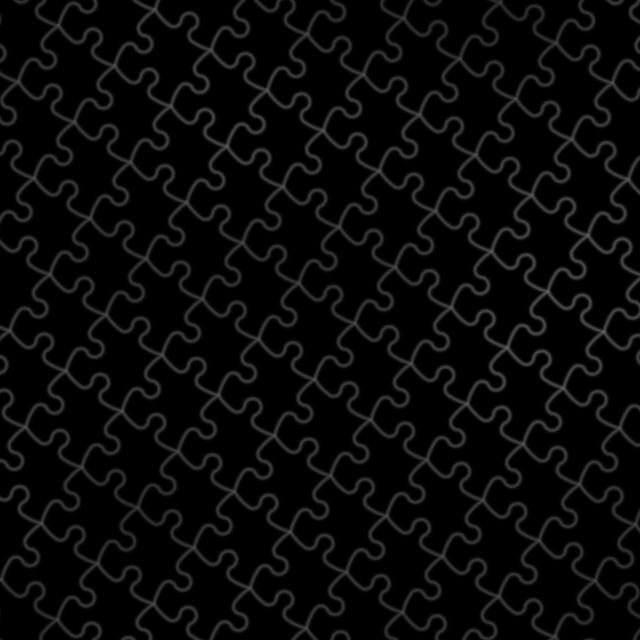
A three.js fragment shader for this pattern:

```glsl
// Soft grey outlines of interlocking jigsaw pieces on black, on a tilted square lattice.
// Each cell side is one tabbed curve built from tangent arcs (head, shoulder, flank),
// drawn as a blurred line whose brightness drifts slowly over the canvas.

varying vec2 vUv;

// Lattice, in canvas units
const float CELL_SIZE = 0.1079;
const float TILT = 0.6224;                       // clockwise, radians
const vec2 LATTICE_ORIGIN = vec2(0.4427, 0.7083);

// Tab outline, in cell units, centred on the side
const vec2 HEAD_CENTER = vec2(0.0, 0.15);
const float HEAD_RADIUS = 0.12;
const vec2 SHOULDER_CENTER = vec2(0.2, 0.045);
const vec2 CORNER = vec2(0.5, 0.0);

// Line softness (cell units) and brightness
const float LINE_SOFTNESS = 0.031;
const float DIM_LINE = 0.165;
const float BRIGHT_LINE = 0.235;
const float DRIFT_SCALE = 5.0;
const float PATCH_GAIN = 0.065;
const float PATCH_RADIUS = 0.23;
const vec2 PATCH_LEFT = vec2(0.30, 0.83);
const vec2 PATCH_RIGHT = vec2(0.88, 0.55);

float hash(vec2 p) {
  vec3 h = fract(vec3(p.xyx) * 0.1031);
  h += dot(h, h.yzx + 33.33);
  return fract((h.x + h.y) * h.z);
}

float valueNoise(vec2 p) {
  vec2 i = floor(p);
  vec2 f = fract(p);
  f = f * f * (3.0 - 2.0 * f);
  float low = mix(hash(i), hash(i + vec2(1.0, 0.0)), f.x);
  float high = mix(hash(i + vec2(0.0, 1.0)), hash(i + vec2(1.0, 1.0)), f.x);
  return mix(low, high, f.y);
}

float circleDistance(vec2 p, vec2 center, float radius) {
  return abs(length(p - center) - radius);
}

// Distance to one side with its tab pointing to +y; x runs from -0.5 to 0.5.
float tabDistance(vec2 p) {
  p.x = abs(p.x);
  vec2 neck = SHOULDER_CENTER - HEAD_CENTER;
  float shoulderRadius = length(neck) - HEAD_RADIUS;

  // Flank: a shallow arc from the shoulder's lowest point to the corner
  if (p.x > SHOULDER_CENTER.x) {
    vec2 reach = CORNER - SHOULDER_CENTER;
    float lift = (dot(reach, reach) - shoulderRadius * shoulderRadius)
               / (2.0 * (shoulderRadius - SHOULDER_CENTER.y));
    return circleDistance(p, SHOULDER_CENTER + vec2(0.0, lift), shoulderRadius + lift);
  }

  // Head and shoulder meet on the line between their centres
  vec2 fromHead = p - HEAD_CENTER;
  bool aboveNeck = neck.x * fromHead.y > neck.y * fromHead.x;
  return aboveNeck ? circleDistance(p, HEAD_CENTER, HEAD_RADIUS)
                   : circleDistance(p, SHOULDER_CENTER, shoulderRadius);
}

// Blurred line for the nearer of two opposite sides of the cell
float sideGlow(float along, float across) {
  float d = min(tabDistance(vec2(along - 0.5, across)),
                tabDistance(vec2(along - 0.5, across - 1.0)));
  d /= LINE_SOFTNESS;
  return exp(-d * d);
}

float brightPatch(vec2 p, vec2 center) {
  vec2 offset = (p - center) / PATCH_RADIUS;
  return exp(-dot(offset, offset));
}

void main() {
  // Position inside the tilted cell
  vec2 axisA = vec2(cos(TILT), -sin(TILT));
  vec2 axisB = vec2(sin(TILT), cos(TILT));
  vec2 p = (vUv - LATTICE_ORIGIN) / CELL_SIZE;
  vec2 cell = fract(vec2(dot(p, axisA), dot(p, axisB)));

  // Both families of sides, a little stronger where they join
  float outline = length(vec2(sideGlow(cell.x, cell.y), sideGlow(cell.y, cell.x)));

  // Slow drift in brightness
  float brightness = mix(DIM_LINE, BRIGHT_LINE, valueNoise(vUv * DRIFT_SCALE));
  brightness += PATCH_GAIN * (brightPatch(vUv, PATCH_LEFT) + brightPatch(vUv, PATCH_RIGHT));

  gl_FragColor = vec4(vec3(outline * brightness), 1.0);
}
```
